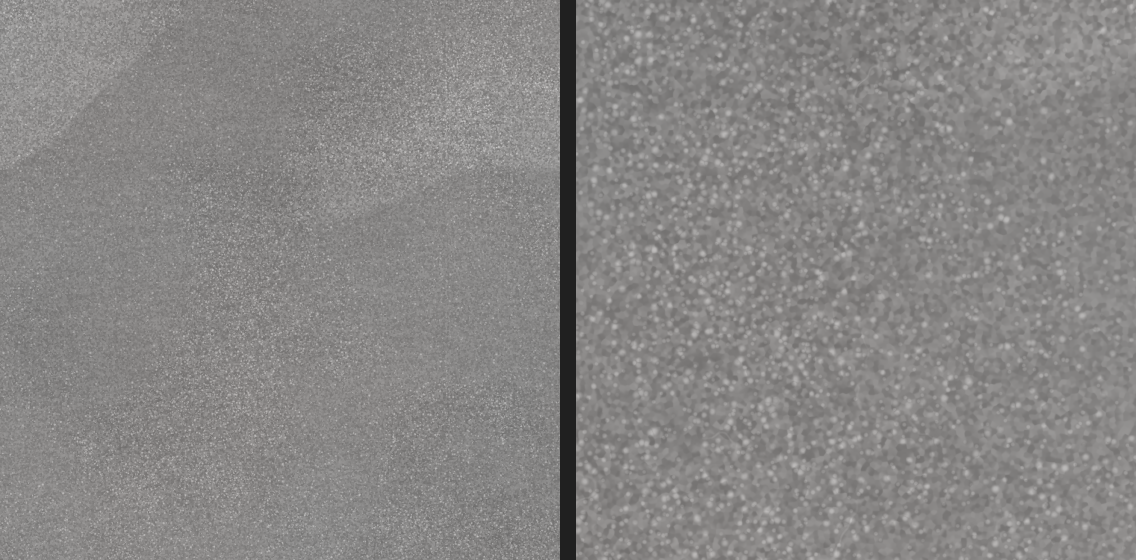
Left: the whole. Right: its middle third, enlarged.
A Shadertoy shader for this texture:

```glsl
// Grey cement plaster: fine grain, pale speckle patches and soft-edged trowel layers.

const vec3 BASE_COLOR = vec3(0.534, 0.529, 0.526);
const vec3 WARM_TINT = vec3(0.008, 0.000, -0.003);
const float CLOUD_CONTRAST = 0.085;
const float GRAIN_SCALE = 370.0;    // grains across the canvas
const float GRAIN_CONTRAST = 0.125;
const float SPECKLE_SCALE = 230.0;  // speckle cells across the canvas
const float SPECKLE_LIGHT = 0.125;
const float LAYER_LIGHT = 0.030;
const float BRUSH_CONTRAST = 0.022;
const float VEIN_LIGHT = 0.050;

vec3 hash3(vec2 cell) {
    vec3 q = fract(cell.xyx * vec3(0.1031, 0.1030, 0.0973));
    q += dot(q, q.yxz + 33.33);
    return fract((q.xxy + q.yzz) * q.zyx);
}

float valueNoise(vec2 p) {
    vec2 cell = floor(p), f = fract(p);
    f = f * f * (3.0 - 2.0 * f);
    float low = mix(hash3(cell).x, hash3(cell + vec2(1, 0)).x, f.x);
    float high = mix(hash3(cell + vec2(0, 1)).x, hash3(cell + vec2(1, 1)).x, f.x);
    return mix(low, high, f.y);
}

float fbm(vec2 p) {
    float sum = 0.0, weight = 0.5;
    for (int i = 0; i < 5; i++) {
        sum += weight * valueNoise(p);
        p = mat2(1.6, 1.2, -1.2, 1.6) * p + 7.3;
        weight *= 0.5;
    }
    return sum / 0.96875;
}

// Soft cellular grain: random tones blended by distance to each cell point.
float cellGrain(vec2 p) {
    vec2 base = floor(p);
    float tone = 0.0, total = 0.0;
    for (int y = -1; y <= 1; y++)
    for (int x = -1; x <= 1; x++) {
        vec2 cell = base + vec2(x, y);
        vec3 h = hash3(cell + 51.0);
        vec2 d = cell + h.xy - p;
        float w = exp(-5.0 * dot(d, d));
        tone += w * h.z;
        total += w;
    }
    return tone / total - 0.5;
}

// Scattered soft dots; density is the share of cells that hold one.
float speckles(vec2 p, float density) {
    vec2 base = floor(p);
    float light = 0.0;
    for (int y = -1; y <= 1; y++)
    for (int x = -1; x <= 1; x++) {
        vec2 cell = base + vec2(x, y);
        vec3 h = hash3(cell + 137.0);
        float size = hash3(cell + 311.0).x;
        float radius = mix(0.35, 0.75, size * size);
        float present = smoothstep(0.0, 0.15, density - h.z);
        float spot = 1.0 - smoothstep(0.1, radius, length(cell + h.xy - p));
        light = max(light, present * spot * mix(0.55, 1.2, size));
    }
    return light;
}

// Two pale trowel layers, crisp along the lower edge and fading upwards.
float trowelLayers(vec2 uv) {
    float wobble = 0.035 * (fbm(uv * 9.0) - 0.5);
    float corner = uv.y + wobble - 0.70 - 0.26 * smoothstep(0.0, 0.36, uv.x);
    float band = uv.y + wobble - 0.60 - 0.10 * smoothstep(0.55, 0.90, uv.x);
    float cornerMask = smoothstep(-0.005, 0.008, corner)
                     * (1.0 - smoothstep(0.18, 0.42, uv.x));
    float bandMask = smoothstep(-0.008, 0.012, band)
                   * (1.0 - smoothstep(0.08, 0.27, band))
                   * smoothstep(0.47, 0.60, uv.x + wobble);
    float bandShade = exp(-16.0 * abs(band)) * (1.0 - smoothstep(-0.008, 0.012, band))
                    * smoothstep(0.5, 0.7, uv.x);
    float cornerShade = exp(-12.0 * abs(corner)) * (1.0 - smoothstep(-0.005, 0.008, corner))
                      * (1.0 - smoothstep(0.2, 0.42, uv.x));
    return max(cornerMask, bandMask) - 0.45 * max(bandShade, cornerShade);
}

void mainImage(out vec4 fragColor, in vec2 fragCoord) {
    vec2 uv = fragCoord / min(iResolution.x, iResolution.y);

    // Broad clouds and layers
    float cloud = fbm(uv * vec2(2.6, 3.6) + 4.7) - 0.5;
    float layer = trowelLayers(uv);
    float tint = fbm(uv * 3.2 + 23.0) - 0.5;

    // Irregular patches where the surface is worn and speckled
    float patchMask = smoothstep(0.36, 0.70, fbm(uv * 5.0 + 17.9));
    float fleck = smoothstep(0.32, 0.68, fbm(uv * 26.0 + 3.0));
    float density = 0.16 + 0.48 * patchMask * mix(0.4, 1.0, fleck);
    float dots = speckles(uv * SPECKLE_SCALE, density);

    // Fine grain, faint horizontal brushing and broken veins
    float grain = cellGrain(uv * GRAIN_SCALE);
    float grainGain = GRAIN_CONTRAST * (0.85 + 0.40 * max(layer, 0.0) + 0.25 * patchMask);
    float brush = valueNoise(uv * vec2(22.0, 210.0)) - 0.5;
    float ridge = abs(fbm(uv * 13.0 + 31.0) - 0.5);
    float vein = (1.0 - smoothstep(0.0, 0.016, ridge)) * patchMask * fleck;

    float light = CLOUD_CONTRAST * cloud + LAYER_LIGHT * layer + grainGain * grain
                + SPECKLE_LIGHT * dots + BRUSH_CONTRAST * brush + VEIN_LIGHT * vein
                - 0.018 * patchMask;
    vec3 color = BASE_COLOR + light + WARM_TINT * tint * 2.0;
    fragColor = vec4(clamp(color, 0.0, 1.0), 1.0);
}
```
